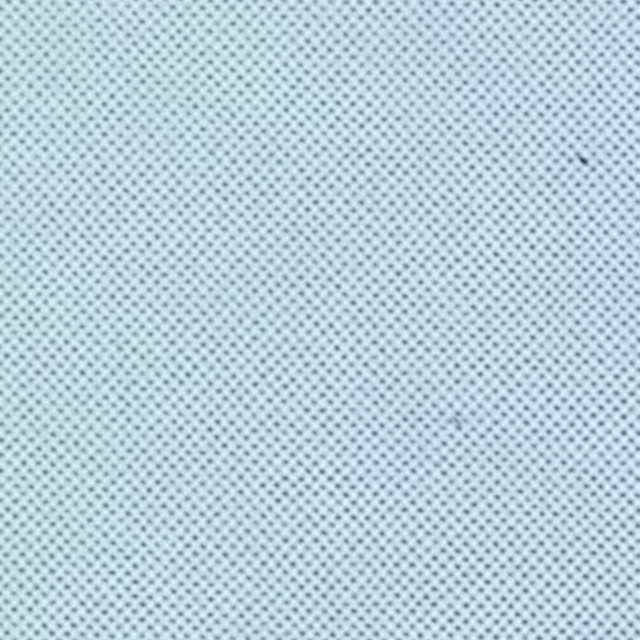
Write a WebGL 1 fragment shader that draws this texture.

```glsl
precision highp float;

// Pale blue woven cloth: soft dark pinholes on a staggered grid, light threads
// between them. Each hole varies in place, tilt and depth; layered sines bend
// the rows and mottle the cloth, and cellular noise gives the fibre grain.

uniform vec2 u_resolution;

const vec2 REPEATS = vec2(42.6, 41.6);     // repeats across and down, two holes each
const float ROW_SLOPE = 0.025;             // rows sink slightly to the right
const vec2 HOLE_SIZE = vec2(0.215, 0.165); // hole radii in repeats
const vec3 SHADOW = vec3(0.43, 0.52, 0.58);
const vec3 THREAD = vec3(0.87, 0.96, 1.0);

vec2 hash2(vec2 p) {
  vec3 h = fract(p.xyx * vec3(0.1031, 0.103, 0.0973));
  h += dot(h, h.yzx + 33.33);
  return fract((h.xx + h.yz) * h.zy);
}

mat2 rotation(float angle) {
  float c = cos(angle), s = sin(angle);
  return mat2(c, s, -s, c);
}

// Distance to the closest of the scattered points.
float cellular(vec2 p) {
  vec2 cell = floor(p), local = fract(p);
  float nearest = 2.0;
  for (int j = -1; j <= 1; j++) {
    for (int i = -1; i <= 1; i++) {
      vec2 offset = vec2(float(i), float(j));
      vec2 point = offset + hash2(cell + offset + 7.0);
      nearest = min(nearest, length(point - local));
    }
  }
  return nearest;
}

// Sines turned and sharpened layer by layer, about -1 to 1.
float layeredSines(vec2 p) {
  float sum = 0.0, weight = 0.5;
  for (int i = 0; i < 4; i++) {
    sum += weight * sin(p.x + 1.3 * sin(p.y)) * cos(p.y + 0.7 * sin(p.x));
    p = rotation(0.9) * p * 1.9 + 2.7;
    weight *= 0.6;
  }
  return sum;
}

// Darkness of the hole nearest to p; holes lie at whole and half repeats.
float pinholes(vec2 p) {
  vec2 diagonal = vec2(p.x + p.y, p.x - p.y);
  vec2 cell = floor(diagonal + 0.5);
  vec2 f = diagonal - cell;
  vec2 offset = 0.5 * vec2(f.x + f.y, f.x - f.y);
  vec2 place = hash2(cell + 151.0);
  vec2 variety = hash2(cell + 317.0);
  offset += 0.09 * (place - 0.5);
  offset = rotation(0.2 + 0.8 * (variety.x - 0.5)) * offset / HOLE_SIZE;
  return mix(0.72, 1.22, variety.y) * exp(-dot(offset, offset));
}

// Raised threads halfway between the holes, -1 to 1.
float threadRelief(vec2 p) {
  vec2 wave = cos(6.28318 * p);
  return -wave.x * wave.y;
}

// A soft oblong fleck.
float fleck(vec2 p, vec2 centre, vec2 size, float angle) {
  vec2 d = rotation(angle) * (p - centre) / size;
  return exp(-dot(d, d));
}

void main() {
  vec2 uv = gl_FragCoord.xy / u_resolution;

  // Weave coordinates with gently wavering rows
  vec2 waver = vec2(layeredSines(uv * 9.0), layeredSines(uv * 8.0 + 5.0));
  vec2 weave = (uv + vec2(0.0, ROW_SLOPE * uv.x)) * REPEATS + 0.16 * waver;

  // Tone: holes, threads, fibre grain and broad mottling
  float mottle = layeredSines(uv * 11.0 + 3.0);
  float contrast = 0.94 + 0.16 * (uv.x - uv.y) + 0.12 * mottle;
  float grain = 0.5 - cellular(uv * 125.0);
  float tone = 0.77 + contrast * (0.14 * threadRelief(weave) - 0.62 * pinholes(weave));
  tone += 0.24 * grain + 0.03 * mottle;

  // Colour: bluer to the right, with drifting tint
  vec3 colour = mix(SHADOW, THREAD, clamp(tone, -0.1, 1.1));
  float tint = 0.5 * layeredSines(uv * 6.0 + 8.0) + uv.x - 0.5;
  colour += 0.014 * tint * vec3(0.3, -0.8, 1.0);

  // Two stray dark flecks
  float specks = 0.85 * fleck(uv, vec2(0.911, 0.749), vec2(0.009, 0.004), 0.75);
  specks += 0.4 * fleck(uv, vec2(0.714, 0.342), vec2(0.009, 0.004), 0.9);
  colour = mix(colour, vec3(0.1, 0.16, 0.22), specks);

  gl_FragColor = vec4(clamp(colour, 0.0, 1.0), 1.0);
}
```
